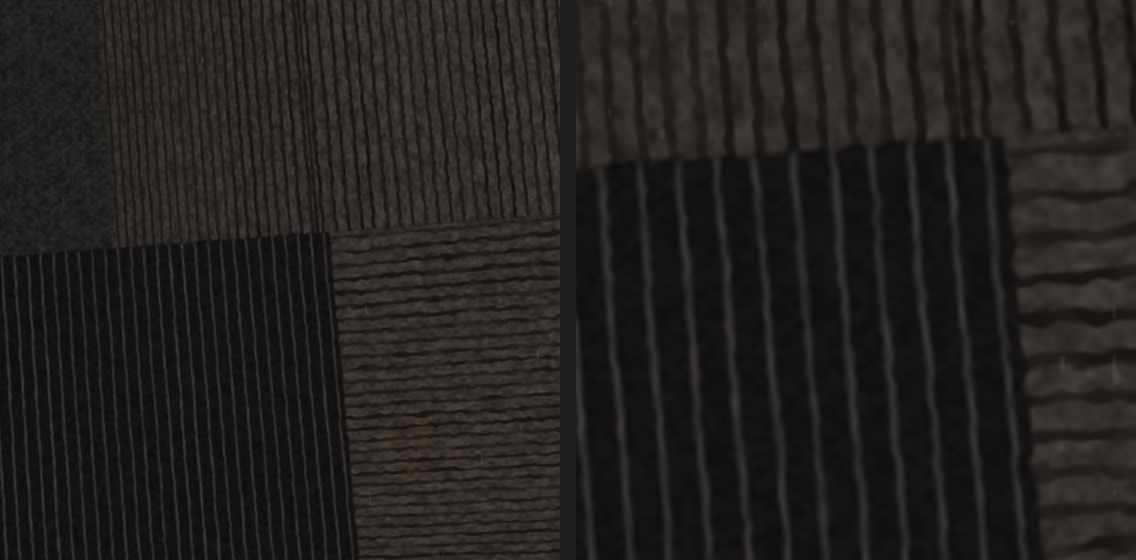
Left: the whole. Right: its middle third, enlarged.
Reproduce this texture procedurally as a Shadertoy shader.

```glsl
// Four ribbed dark carpet tiles meeting at a slightly tilted corner.
// Each tile is a set of nearly straight stripes in a sheared coordinate,
// finished with layered value noise for fibre grain and wear.

float hash(vec2 p) {
    return fract(sin(dot(p, vec2(127.1, 311.7))) * 43758.5453);
}

float noise(vec2 p) {
    vec2 cell = floor(p), f = fract(p);
    f = f * f * (3.0 - 2.0 * f);
    return mix(mix(hash(cell), hash(cell + vec2(1, 0)), f.x),
               mix(hash(cell + vec2(0, 1)), hash(cell + vec2(1, 1)), f.x), f.y);
}

// Soft stripe once per unit of phase, each with its own strength.
float stripe(float phase, float halfWidth, float strengthSpread) {
    float strength = 1.0 - strengthSpread * hash(vec2(floor(phase), 7.0));
    float d = abs(fract(phase) - 0.5);
    return strength * (1.0 - smoothstep(halfWidth - 0.11, halfWidth + 0.11, d));
}

// 0 to 1 step across a tile edge.
float edge(float d) {
    return smoothstep(-0.003, 0.003, d);
}

void mainImage(out vec4 fragColor, in vec2 fragCoord) {
    vec2 uv = fragCoord / iResolution.xy;

    // Sheared coordinates: across the upright ribs, and below the main seam
    float across = uv.x + uv.y * (0.06 + 0.055 * uv.x);
    float above = uv.y - 0.540 - 0.078 * uv.x;
    float below = 0.540 + uv.x * (0.03 + 0.088 * uv.y) - uv.y;

    // Fibre grain, stretched grain along the ribs, and broad wear
    float grain = noise(uv * 140.0) * 0.6 + noise(uv * 230.0 + 31.0) * 0.5 - 0.55;
    float ribGrain = noise(vec2(across * 150.0, uv.y * 75.0)) - 0.5;
    float rowGrain = noise(vec2(uv.x * 75.0, below * 150.0)) - 0.5;
    float wear = noise(uv * 6.0 + 4.0) - 0.5;
    float waver = noise(vec2(across * 40.0, uv.y * 22.0)) - 0.5;
    float fray = noise(uv * vec2(90.0, 110.0) + 17.0) - 0.5;

    // Upper left: plain speckled pile
    vec3 plain = vec3(0.134, 0.127, 0.120) * (1.0 + 0.75 * grain + 0.08 * wear);
    plain += vec3(-0.004, -0.001, 0.006) * smoothstep(0.4, 0.8, noise(uv * 9.0));

    // Upper right: dark grooves, fine at the left and wider past the inner seam
    float fromPlain = across - 0.245;
    float finePhase = 64.0 * fromPlain - 22.0 * fromPlain * fromPlain;
    float widePhase = 42.0 * (across - 0.62);
    float isWide = step(0.62, across);
    float groove = stripe(mix(finePhase, widePhase, isWide) + 0.12 * waver + 0.16 * fray,
                          mix(0.17, 0.14, isWide), 0.3);
    groove *= 0.85 + 0.5 * ribGrain;
    vec3 ribbed = mix(vec3(0.180, 0.168, 0.156), vec3(0.212, 0.197, 0.185),
                      smoothstep(0.2, 0.75, uv.x));
    ribbed *= 1.0 + 0.42 * grain + 0.36 * ribGrain + 0.08 * wear;
    ribbed = mix(ribbed, vec3(0.070, 0.064, 0.061),
                 groove * mix(0.72, 1.0, smoothstep(0.2, 0.6, uv.x)));
    ribbed *= 1.0 - 0.4 * (1.0 - smoothstep(0.001, 0.005, abs(across - 0.621)));

    // Lower left: thin pale cords on near-black
    vec3 corded = vec3(0.075, 0.069, 0.068) * (1.0 + 0.55 * grain + 0.08 * wear);
    float cord = stripe(42.0 * across + 0.08 * waver + 0.08 * fray, 0.10, 0.2);
    cord *= 0.9 + 0.55 * ribGrain;
    cord *= smoothstep(0.643, 0.633, across);
    corded = mix(corded, vec3(0.245, 0.234, 0.223), 0.88 * cord);

    // Lower right: broken horizontal grooves, tightening toward the bottom
    float rowPhase = 40.0 * below + 17.0 * below * below;
    float rowWaver = noise(vec2(uv.x * 20.0, below * 40.0)) - 0.5;
    float row = stripe(rowPhase + 0.16 * rowWaver + 0.25 * fray, 0.16, 0.3);
    row *= 0.5 + 0.85 * noise(vec2(uv.x * 45.0, floor(rowPhase) * 3.7));
    row *= smoothstep(0.004, 0.018, below);
    vec3 rows = vec3(0.206, 0.190, 0.177);
    rows *= 1.0 + 0.42 * grain + 0.36 * rowGrain + 0.08 * wear;
    rows = mix(rows, vec3(0.084, 0.076, 0.071), 0.92 * clamp(row, 0.0, 1.0));
    float rust = smoothstep(0.24, 0.0, length((uv - vec2(0.75, 0.22)) * vec2(1.0, 0.7)));
    rows += rust * vec3(0.010, -0.002, -0.008);

    // Join the tiles along lightly frayed seams
    float ragged = 0.004 * fray;
    vec3 upper = mix(plain, ribbed, smoothstep(-0.012, 0.012, fromPlain + ragged));
    vec3 lower = mix(corded, rows, edge(across - 0.642 + ragged));
    vec3 color = mix(lower, upper, edge(above + ragged));
    float seam = 1.0 - smoothstep(0.0, 0.005, abs(above));
    color *= 1.0 - 0.15 * seam;

    // Sparse pale lint
    float lint = smoothstep(0.92, 1.0, noise(uv * vec2(130.0, 75.0) + 60.0));
    color += 0.06 * lint * edge(max(above, across - 0.642));

    fragColor = vec4(clamp(color, 0.0, 1.0), 1.0);
}
```
